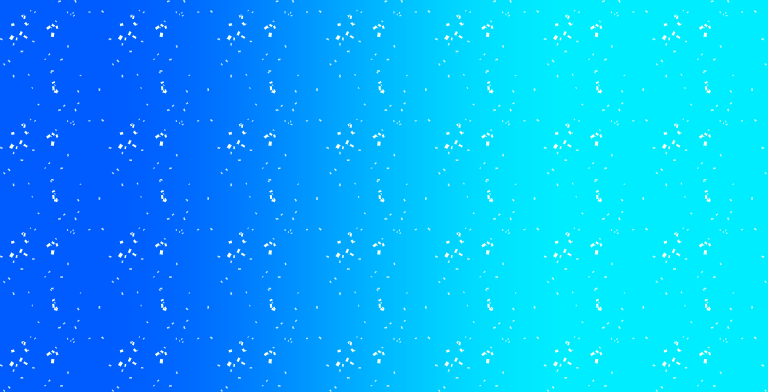
Reproduce this background procedurally as a Shadertoy shader.

```glsl
// Blue to cyan gradient strewn with a repeating tile of pale paper-like specks.

vec2 hash2(float n) {
    vec3 q = fract(n * vec3(0.1031, 0.1030, 0.0973));
    q += dot(q, q.yzx + 33.33);
    return fract((q.xx + q.yz) * q.zy * 7.31);
}

// Signed distance to a turned rectangular flake.
float flake(vec2 p, vec2 halfSize, float angle) {
    float c = cos(angle), s = sin(angle);
    vec2 d = abs(mat2(c, -s, s, c) * p) - halfSize;
    return length(max(d, 0.0)) + min(max(d.x, d.y), 0.0);
}

// Offset from a centre, wrapped so flakes cross tile borders.
vec2 wrapped(vec2 p, vec2 centre) {
    return fract(p - centre + 0.5) - 0.5;
}

void mainImage(out vec4 fragColor, in vec2 fragCoord) {
    const float tileSize = 0.2775;
    vec2 p = vec2(fragCoord.x, iResolution.y - fragCoord.y) / iResolution.y;
    vec2 cell = p / tileSize - vec2(0.0, 0.4965);
    float pixel = 1.0 / (iResolution.y * tileSize);

    // Horizontal gradient
    float across = fragCoord.x / iResolution.x;
    vec3 color = mix(vec3(0.0, 0.36, 1.0), vec3(0.0, 0.93, 1.0),
                     smoothstep(0.12, 0.76, across));

    float cover = 0.0;

    // Fine scattered specks
    for (int i = 0; i < 36; i++) {
        float id = float(i) + 1.0;
        vec2 centre = hash2(id * 17.13);
        vec2 shape = hash2(id * 5.71 + 90.0);
        vec2 halfSize = mix(0.006, 0.012, shape.x) * vec2(1.0, 0.6);
        float d = flake(wrapped(cell, centre), halfSize, 6.28 * shape.y);
        cover = max(cover, 0.8 * clamp(0.5 - d / pixel, 0.0, 1.0));
    }

    // Four clusters of larger flakes, alternating between two columns
    for (int i = 0; i < 16; i++) {
        float id = float(i);
        float group = floor(id / 4.0);
        vec2 middle = vec2(mix(0.47, 0.17, mod(group, 2.0)),
                           0.3 + 0.4 * min(group, 1.0) + 0.08 * max(group - 1.0, 0.0));
        vec2 spread = (hash2(id * 11.37 + 41.0) - 0.5) * vec2(0.16, 0.1);
        vec2 shape = hash2(id * 7.93 + 23.0);
        vec2 halfSize = mix(0.009, 0.02, shape.x) * vec2(1.0, mix(0.45, 0.8, shape.y));
        float d = flake(wrapped(cell, middle + spread), halfSize, 6.28 * shape.y);
        cover = max(cover, clamp(0.5 - d / pixel, 0.0, 1.0));
    }

    fragColor = vec4(mix(color, vec3(0.95, 1.0, 0.93), cover), 1.0);
}
```
